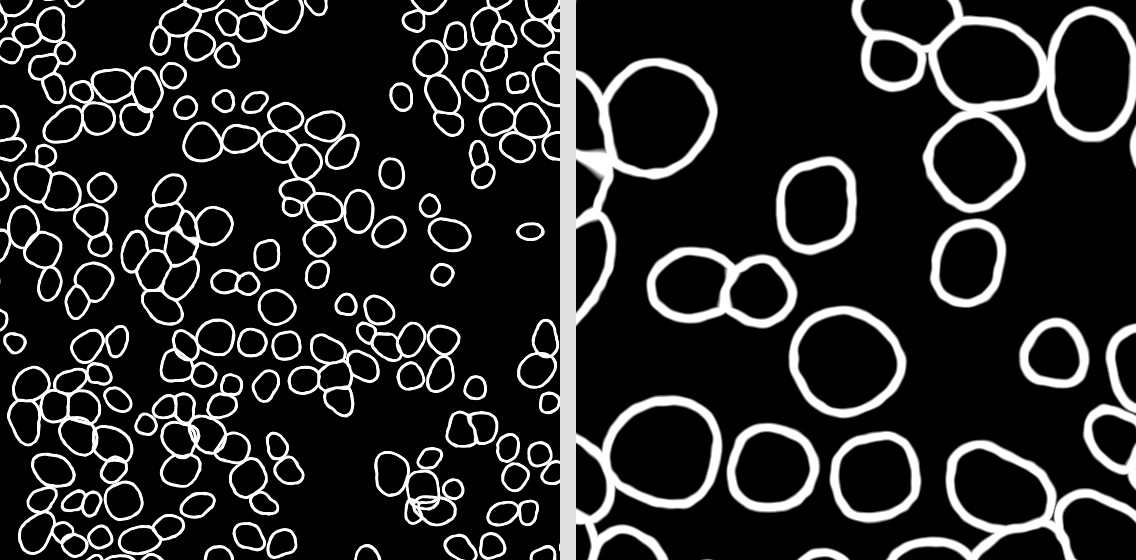
Left: the whole. Right: its middle third, enlarged.
A WebGL 2 fragment shader for this pattern:

```glsl
#version 300 es
precision highp float;
// White outlines of rounded, cell-like grains scattered in loose clumps on black.
// Grains sit on a staggered, jittered and drifted grid; each is a polar curve,
// and grains that meet share a wall, apart from a few that overlap freely.

#define GRID 17.0         // grid slots across the canvas
#define FILL 0.66         // mean share of occupied slots
#define CLUMPING 0.75     // how strongly occupancy varies over the canvas
#define JITTER 0.52       // random offset, in slots
#define DRIFT 0.90        // smooth offset, in slots
#define RADIUS_MIN 0.0165
#define RADIUS_MAX 0.0335
#define STRETCH 0.45      // largest elongation
#define LOOSE 0.12        // share of grains drawn over their neighbours
#define LINE_WIDTH 0.0054
#define EDGE 0.0015       // width of the soft line edge
#define WOBBLE 0.0014     // fine roughness of the outline

uniform vec2 u_resolution;
out vec4 fragColor;

const float TAU = 6.2831853;
const vec3 BACKGROUND = vec3(0.0);
const vec3 OUTLINE = vec3(1.0);

float hash(vec2 p) {
    return fract(sin(dot(p, vec2(127.1, 311.7))) * 43758.5453);
}

vec2 hash2(vec2 p) {
    return vec2(hash(p), hash(p + 41.3));
}

float noise(vec2 p) {
    vec2 i = floor(p);
    vec2 f = p - i;
    f = f * f * (3.0 - 2.0 * f);
    return mix(mix(hash(i), hash(i + vec2(1, 0)), f.x),
               mix(hash(i + vec2(0, 1)), hash(i + vec2(1, 1)), f.x), f.y);
}

vec2 noise2(vec2 p) {
    return vec2(noise(p), noise(p + 57.0));
}

bool isOccupied(vec2 id) {
    float density = FILL + CLUMPING * (noise(id * 0.37 + 19.0) - 0.5);
    return hash(id + 7.7) < density;
}

// Grain centre in canvas units
vec2 grainCentre(vec2 id) {
    vec2 stagger = vec2(0.5 * mod(id.y, 2.0), 0.0);
    vec2 jitter = JITTER * (hash2(id + 3.1) - 0.5);
    vec2 drift = DRIFT * (noise2(id * 0.31 + 5.0) - 0.5);
    return (id + 0.5 + stagger + jitter + drift) / GRID;
}

// Approximate signed distance to a stretched, slightly angular oval
float grainDistance(vec2 p, vec2 id) {
    float radius = mix(RADIUS_MIN, RADIUS_MAX, hash(id + 11.9));
    float stretch = STRETCH * hash(id + 13.3);
    vec2 bump = vec2(0.085, 0.05) * hash2(id + 17.9);
    vec2 phase = TAU * hash2(id + 23.7);

    float angle = atan(p.y, p.x) + TAU * hash(id + 29.3);
    float oval = 1.0 - stretch * cos(2.0 * angle);
    vec2 wave = vec2(3.0, 4.0) * angle + phase;
    float shape = 1.0 + dot(bump, cos(wave));
    float r = radius * shape * inversesqrt(oval);

    // Relative slope of the curve turns radial into normal distance
    float slope = -stretch * sin(2.0 * angle) / oval
                - dot(bump * vec2(3.0, 4.0), sin(wave)) / shape;
    return (length(p) - r) * inversesqrt(1.0 + slope * slope);
}

void main() {
    vec2 uv = gl_FragCoord.xy / min(u_resolution.x, u_resolution.y);
    vec2 point = uv + WOBBLE * (noise2(uv * 150.0) - 0.5);
    vec2 slot = floor(uv * GRID);

    float nearest = 1.0;
    float second = 1.0;
    float looseLine = 1.0;
    for (int y = -2; y <= 2; y++) {
        for (int x = -2; x <= 2; x++) {
            vec2 id = slot + vec2(x, y);
            if (!isOccupied(id)) continue;
            float d = grainDistance(point - grainCentre(id), id);
            second = min(second, max(d, nearest));
            nearest = min(nearest, d);
            if (hash(id + 31.1) < LOOSE) looseLine = min(looseLine, abs(d));
        }
    }

    // Outer outlines, plus the wall where two grains press together
    float line = abs(max(nearest, 0.5 * (nearest - second)));
    line = min(line, looseLine);

    float soft = max(EDGE, 0.7 / min(u_resolution.x, u_resolution.y));
    float ink = clamp(0.5 + (0.5 * LINE_WIDTH - line) / soft, 0.0, 1.0);
    fragColor = vec4(mix(BACKGROUND, OUTLINE, ink), 1.0);
}
```
